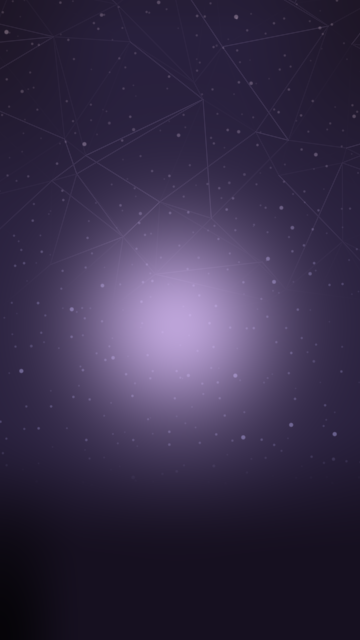
This background is drawn by a Shadertoy shader. Its source:

```glsl
// Soft lilac glow in a dark violet night, with faint stars and a fine web of lines.

const vec3 NIGHT = vec3(0.158, 0.126, 0.238);
const vec3 DUSK = vec3(0.115, 0.085, 0.150);
const vec3 GROUND = vec3(0.086, 0.062, 0.125);
const vec3 LILAC = vec3(0.580, 0.515, 0.610);
const vec3 WARM_STAR = vec3(0.50, 0.45, 0.44);
const vec3 COOL_STAR = vec3(0.46, 0.46, 0.58);

vec2 hash2(vec2 cell, float seed) {
    vec3 q = fract(vec3(cell.xyx + seed) * vec3(0.1031, 0.1030, 0.0973));
    q += dot(q, q.yzx + 33.33);
    return fract((q.xx + q.yz) * q.zy);
}

float segmentDistance(vec2 p, vec2 a, vec2 b) {
    vec2 ab = b - a;
    float t = clamp(dot(p - a, ab) / dot(ab, ab), 0.0, 1.0);
    return length(p - a - ab * t);
}

// One jittered dot per cell; density is the share of cells that hold one.
float starLayer(vec2 p, float cellSize, float radius, float density, float seed, float pixel) {
    vec2 q = p / cellSize;
    vec2 base = floor(q);
    float light = 0.0;
    for (int y = -1; y <= 1; y++)
    for (int x = -1; x <= 1; x++) {
        vec2 cell = base + vec2(x, y);
        vec2 traits = hash2(cell, seed + 17.0);
        float d = length(q - cell - hash2(cell, seed)) * cellSize;
        float size = radius * mix(0.6, 1.2, traits.y);
        float dot_ = 1.0 - smoothstep(size - pixel, size + pixel, d);
        light = max(light, dot_ * step(traits.x, density) * mix(0.3, 1.0, traits.y));
    }
    return light;
}

// Thin lines from each cell's node to some of its neighbours.
float web(vec2 p, float cellSize, float width, float seed, float pixel) {
    vec2 q = p / cellSize;
    vec2 base = floor(q);
    float light = 0.0;
    for (int y = -1; y <= 1; y++)
    for (int x = -1; x <= 1; x++) {
        vec2 cell = base + vec2(x, y);
        vec2 node = cell + hash2(cell, seed);
        for (int k = 0; k < 4; k++) {
            vec2 neighbour = cell + vec2(k == 0 ? 0 : 1, k == 0 ? 1 : k - 2);
            vec2 end = neighbour + hash2(neighbour, seed);
            float strength = hash2(cell + neighbour * 3.0, seed + 5.0).x;
            float d = segmentDistance(q, node, end) * cellSize;
            float line = 1.0 - smoothstep(width, width + pixel, d);
            light = max(light, line * strength * strength);
        }
    }
    return light;
}

// Night sky with dim upper corners, falling into a dark lower band.
vec3 backdrop(vec2 uv) {
    float side = abs(uv.x - 0.5) * 2.0;
    float corner = smoothstep(0.62, 1.0, uv.y) * smoothstep(0.25, 1.1, side);
    vec3 color = mix(NIGHT, DUSK, corner);
    color = mix(color, DUSK, 0.25 * smoothstep(0.94, 1.0, uv.y));
    float groundTop = 0.30 + 0.06 * side * side;
    color = mix(color, GROUND, 1.0 - smoothstep(0.13, groundTop, uv.y));
    float lowerLeft = (1.0 - smoothstep(0.0, 0.24, uv.x)) * (1.0 - smoothstep(0.0, 0.30, uv.y));
    return color * (1.0 - 0.75 * lowerLeft);
}

void mainImage(out vec4 fragColor, in vec2 fragCoord) {
    vec2 uv = fragCoord / iResolution.xy;
    vec2 p = fragCoord / iResolution.x;
    float pixel = 1.0 / iResolution.x;
    vec2 glowCenter = vec2(0.492, 0.492 * iResolution.y / iResolution.x);

    // Sky and central glow
    vec2 offset = p - glowCenter;
    float glow = exp(-dot(offset, offset) / 0.077);
    vec3 color = backdrop(uv) + LILAC * glow;

    // Web in the upper half, stars above the dark band
    float webFade = smoothstep(0.50, 0.72, uv.y);
    color += vec3(0.075, 0.068, 0.080) * web(p, 0.19, 0.0006, 3.0, pixel) * webFade;

    float starFade = smoothstep(0.23, 0.33, uv.y) * (1.0 - 0.75 * glow);
    float small = starLayer(p, 0.046, 0.0028, 0.62, 11.0, pixel);
    float large = starLayer(p, 0.130, 0.0048, 0.45, 41.0, pixel);
    vec3 starColor = mix(COOL_STAR, WARM_STAR, smoothstep(0.50, 0.85, uv.y));
    color += starColor * (0.36 * small + 0.55 * large) * starFade;

    fragColor = vec4(clamp(color, 0.0, 1.0), 1.0);
}
```
